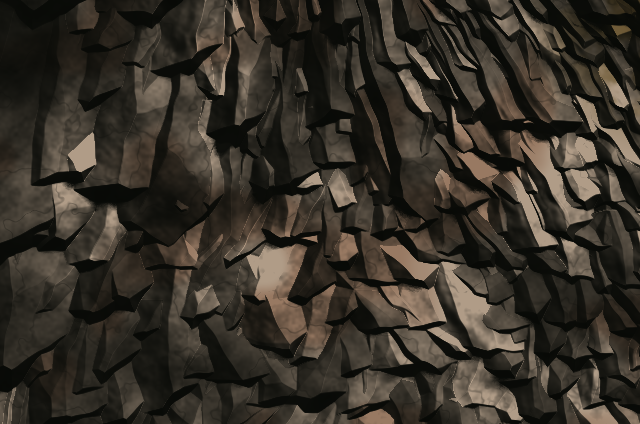
Give the GLSL for this texture, as a Shadertoy shader.

```glsl
// Dark basalt cliff: fanning broken columns with lit facets and deep shadows.

const vec3 SHADOW_TONE = vec3(0.030, 0.036, 0.024);
const vec3 PALE_STONE = vec3(0.63, 0.56, 0.485);
const vec3 RUST = vec3(0.46, 0.31, 0.22);
const vec3 MOSS = vec3(0.34, 0.27, 0.13);
const vec3 LIGHT = vec3(0.36, 0.60, 0.70);

float hash(vec2 p) {
    return fract(sin(dot(p, vec2(127.1, 311.7))) * 43758.5);
}

vec4 hash4(vec2 p) {
    float s = dot(p, vec2(127.1, 311.7));
    return fract(sin(vec4(s, s + 17.3, s + 41.9, s + 73.7)) * vec4(43758.5, 22578.1, 19642.3, 31415.9));
}

float noise(vec2 p) {
    vec2 i = floor(p), f = fract(p);
    f = f * f * (3.0 - 2.0 * f);
    return mix(mix(hash(i), hash(i + vec2(1, 0)), f.x),
               mix(hash(i + vec2(0, 1)), hash(i + vec2(1, 1)), f.x), f.y);
}

float fbm(vec2 p) {
    float sum = 0.0, amp = 0.5;
    for (int i = 0; i < 4; i++) {
        sum += amp * noise(p);
        p = mat2(1.6, 1.2, -1.2, 1.6) * p + 7.3;
        amp *= 0.5;
    }
    return sum / 0.94;
}

// Upright soft spot, one at its centre
float glow(vec2 p, vec2 centre, vec2 size) {
    vec2 d = (p - centre) / size;
    return exp(-dot(d, d));
}

// Column space: x counts columns, y runs down along them
vec2 columnSpace(vec2 p) {
    float lean = mix(-0.28, 0.72, smoothstep(0.25, 1.35, p.x));
    float u = p.x + lean * (p.y * (0.3 + 0.4 * p.y) - 0.2);
    return vec2(5.6 * u + 1.5 * u * u, (1.0 - p.y) * (6.0 + 2.6 * p.x));
}

// Overlapping broken prisms; returns height and stone tint
vec2 chunks(vec2 q, float len, float loose, float seed) {
    vec2 best = vec2(-9.0, 0.0);
    for (int i = -1; i <= 1; i++) {
        float col = floor(q.x) + float(i);
        float along = q.y / len + hash(vec2(col, seed));
        for (int j = -1; j <= 1; j++) {
            float row = floor(along) + float(j);
            vec4 a = hash4(vec2(col, row) + seed);
            vec4 b = hash4(vec2(row, col) + seed + 31.7);
            vec2 d = vec2(q.x - col - 0.5, (along - row - 0.5) * len);
            d -= (a.xy - 0.5) * vec2(0.5, 0.3 * len);
            d.x += (b.w - 0.5) * loose * d.y;
            float leftFace = mix(0.4, 1.3, a.z) * (d.x + 0.55);
            float rightFace = mix(0.4, 1.2, b.x) * (0.55 - d.x);
            float front = 0.22 + 0.3 * b.y + (b.z - 0.5) * 0.7 * d.x;
            float turn = 6.283 * fract(b.z * 5.0 + a.y);
            float facet = 0.25 + 0.25 * b.x + 0.75 * dot(d * vec2(1.0, 0.6), vec2(cos(turn), sin(turn)));
            float tip = 0.42 * len - d.y;
            float under = 2.0 * min(tip + (a.w - 0.1) * d.x, tip - (b.y - 0.1) * d.x);
            float h = min(min(min(leftFace, rightFace), min(front, facet)), under);
            h += 0.45 * a.w + mix(0.12, 0.32, b.z) * d.y;
            if (h > best.x) best = vec2(h, fract(a.x * 7.0 + b.x * 3.0));
        }
    }
    return best;
}

// Cliff surface in canvas units: height and tint
vec2 relief(vec2 p) {
    vec2 w = p + 0.022 * (vec2(noise(p * 6.0), noise(p * 6.0 + 40.0)) - 0.5);
    w += 0.011 * (vec2(noise(p * 24.0), noise(p * 24.0 + 60.0)) - 0.5);
    vec2 q = columnSpace(w);
    vec2 big = chunks(q, 2.9, 0.25, 3.0);
    vec2 small = chunks(q * 1.75 + 5.0, 1.7, 1.0, 19.0);
    small.x = small.x / 1.75 + 0.36 * (1.0 - p.y) + 0.10 * p.x - 0.12;
    vec2 rock = big.x > small.x ? big : small;
    float rough = 0.22 * noise(q * vec2(1.7, 1.3)) + 0.04 * noise(q * vec2(6.0, 3.0)) + 0.010 * noise(p * 80.0);
    return vec2((rock.x + rough) / (6.0 + 2.6 * p.x), rock.y);
}

// Soft cast shadow, marched over the surface toward the light
float castShadow(vec2 p, float h, float jitter) {
    float lit = 1.0;
    for (int i = 0; i < 8; i++) {
        float t = 0.015 * (float(i) + 0.5 + 0.5 * jitter);
        float above = relief(p + LIGHT.xy * t).x - h - LIGHT.z * t;
        lit = min(lit, 1.0 - clamp(above * 40.0, 0.0, 1.0));
    }
    return lit;
}

// Broad light over the wall: pale columns against dim hollows
float exposure(vec2 p) {
    float e = 0.62 + 0.5 * (noise(p * 3.5 + 11.0) - 0.5);
    e += 0.95 * glow(p, vec2(0.50, 0.78), vec2(0.11, 0.22));
    e += 0.80 * glow(p, vec2(0.18, 0.55), vec2(0.09, 0.25));
    e += 0.65 * glow(p, vec2(0.62, 0.33), vec2(0.15, 0.13));
    e += 0.70 * glow(p, vec2(1.24, 0.65), vec2(0.22, 0.18));
    e += 0.40 * glow(p, vec2(0.90, 0.42), vec2(0.16, 0.30));
    e -= 0.40 * glow(p, vec2(0.05, 0.95), vec2(0.20, 0.30));
    e -= 0.45 * glow(p, vec2(0.25, 0.17), vec2(0.30, 0.16));
    e -= 0.45 * glow(p, vec2(0.60, 0.53), vec2(0.15, 0.08));
    return max(e - 0.30 * glow(p, vec2(1.25, 0.32), vec2(0.20, 0.16)), 0.12);
}

void mainImage(out vec4 fragColor, in vec2 fragCoord) {
    vec2 p = fragCoord / iResolution.y;
    vec2 e = vec2(0.0022, 0.0);

    // Facet lighting
    vec2 rock = relief(p);
    float hx = relief(p + e.xy).x - relief(p - e.xy).x;
    float hy = relief(p + e.yx).x - relief(p - e.yx).x;
    vec3 normal = normalize(vec3(-hx, -hy, 2.0 * e.x));
    float facing = max(dot(normal, normalize(LIGHT)), 0.0);
    float lit = castShadow(p, rock.x, hash(floor(p * 340.0)));
    float recess = mix(0.35, 1.0, smoothstep(-0.03, 0.08, rock.x));

    // Weathered stone: mottling, fine cracks, stains
    float mottle = fbm(p * 17.0);
    float crack = smoothstep(0.0, 0.03, abs(fbm(p * 11.0 + 9.0) - 0.5));
    float tint = mix(0.35, 1.2, rock.y * rock.y) * mix(0.6, 1.4, mottle);
    tint *= mix(0.75, 1.0, crack) * mix(0.9, 1.1, noise(p * 130.0));
    float tone = 1.6 * tint * facing * facing * lit * recess * exposure(p);
    tone += 0.045 * (0.2 + normal.y * 0.6 + mottle) * recess;

    vec3 stone = mix(PALE_STONE, RUST, 0.5 * smoothstep(0.55, 0.8, noise(p * 8.0 + 3.0)));
    float corner = smoothstep(0.35, 0.1, distance(p, vec2(1.55, 0.95)));
    stone = mix(stone, MOSS, 0.8 * corner * smoothstep(0.3, 0.6, mottle));
    fragColor = vec4(mix(SHADOW_TONE, stone, clamp(tone, 0.0, 1.1)), 1.0);
}
```
